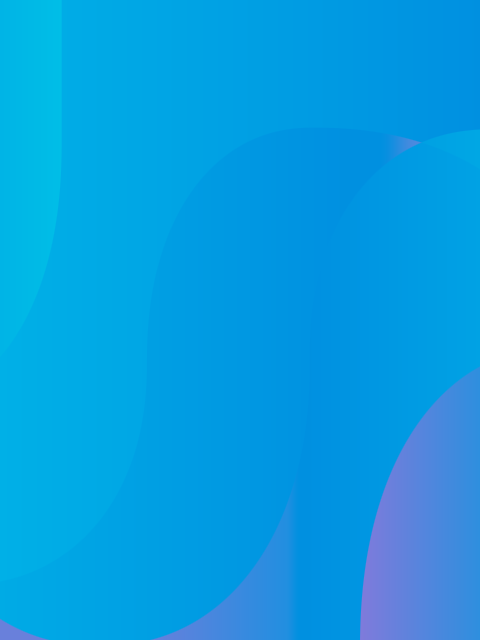
A WebGL 2 fragment shader for this background:

```glsl
#version 300 es
precision highp float;
// Layered blue S-shaped waves with a cyan strip and violet accents.

uniform vec2 u_resolution;
out vec4 fragColor;

// Smooth coverage of a slightly squared ellipse.
float oval(vec2 p, vec2 centre, vec2 radii) {
    vec2 q = pow(abs((p - centre) / radii) + 1e-5, vec2(2.2));
    float k = pow(q.x + q.y, 1.0 / 2.2);
    return clamp(0.5 - (k - 1.0) / max(fwidth(k), 1e-5), 0.0, 1.0);
}

// Linear blend between two colours over the span from a to b.
vec3 ramp(vec3 from, vec3 to, float a, float b, float x) {
    return mix(from, to, clamp((x - a) / (b - a), 0.0, 1.0));
}

void main() {
    vec2 p = gl_FragCoord.xy / u_resolution;
    vec3 deepBlue = vec3(0.0, 0.565, 0.88);

    // Backdrop
    vec3 color = ramp(vec3(0.0, 0.69, 0.905), deepBlue, 0.0, 1.0, p.x);

    // Cyan strip with a curved lower end
    vec3 cyan = ramp(vec3(0.0, 0.705, 0.9), vec3(0.0, 0.745, 0.905), 0.0, 0.128, p.x);
    float strip = oval(vec2(p.x, min(p.y, 0.779)), vec2(-0.21, 0.779), vec2(0.3385, 0.41));
    color = mix(color, cyan, strip);

    // Rear wave: crest above its middle, hollow below
    float crestWidth = p.x < 0.653 ? 0.347 : 0.56;
    float rearCrest = oval(p, vec2(0.653, 0.4336), vec2(crestWidth, 0.367));
    float rearHollow = oval(p, vec2(-0.087, 0.4336), vec2(0.393, 0.348));
    float rear = p.y > 0.4336 ? rearCrest : 1.0 - rearHollow;
    vec3 rearColor = ramp(vec3(0.0, 0.67, 0.9), deepBlue, 0.0, 0.72, p.x);
    rearColor = mix(rearColor, vec3(0.3, 0.54, 0.87), smoothstep(0.79, 0.87, p.x));
    color = mix(color, rearColor, rear);

    // Front wave: violet foot fading into blue
    float frontCrest = oval(p, vec2(1.024, 0.44), vec2(0.379, 0.358));
    float frontHollow = oval(p, vec2(0.208, 0.44), vec2(0.4375, 0.449));
    float front = p.y > 0.44 ? frontCrest : 1.0 - frontHollow;
    vec3 foot = ramp(vec3(0.41, 0.5, 0.86), vec3(0.13, 0.56, 0.88), 0.31, 0.6, p.x);
    vec3 frontColor = ramp(deepBlue, vec3(0.0, 0.635, 0.895), 0.64, 1.0, p.x);
    frontColor = mix(foot, frontColor, smoothstep(0.595, 0.625, p.x));
    frontColor.g += 0.02 * (1.0 - rear);
    color = mix(color, frontColor, front);

    // Violet dome in the lower right corner
    vec3 violet = ramp(vec3(0.5, 0.48, 0.86), vec3(0.18, 0.56, 0.87), 0.75, 1.0, p.x);
    color = mix(color, violet, oval(p, vec2(1.1667, -0.0156), vec2(0.4167, 0.4727)));

    fragColor = vec4(color, 1.0);
}
```
